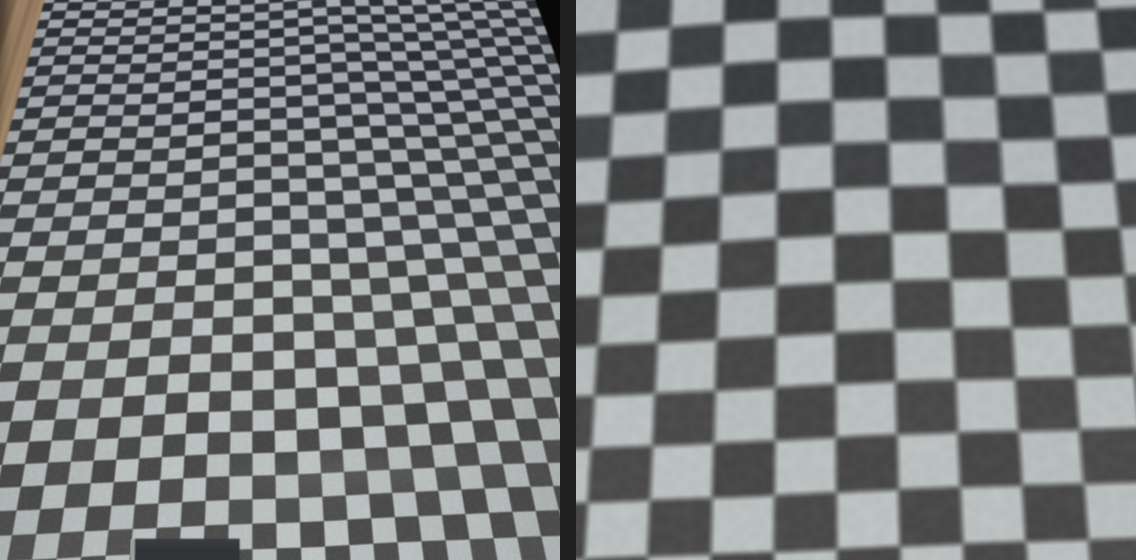
Left: the whole. Right: its middle third, enlarged.
This pattern is drawn by a WebGL 1 fragment shader. Its source:

```glsl
precision highp float;
// Checkered paper receding in perspective on a wooden table, with soft sheen and wear.

uniform vec2 u_resolution;

#define COLUMN_VANISH vec2(0.461, -1.391)
#define COLUMN_PITCH 0.0183
#define COLUMN_SHIFT 0.75
#define ROW_HORIZON 1.276
#define ROW_SCALE 109.73
#define ROW_SHIFT 66.64
#define ROW_TILT 0.045
#define PAPER_SIDES vec2(-15.7, 18.7)
#define EDGE_BLUR 0.0029
#define WAVE 0.0016
#define WEAR 0.035
#define PALE_INK vec3(0.735, 0.755, 0.755)

float hash(vec2 p) {
  return fract(sin(dot(p, vec2(41.3, 289.1))) * 4375.85);
}

// Distance to the nearest of a few jittered points, for paper mottling.
float cellular(vec2 p) {
  vec2 cell = floor(p);
  float nearest = 1.0;
  for (int j = -1; j <= 1; j++) {
    for (int i = -1; i <= 1; i++) {
      vec2 c = cell + vec2(float(i), float(j));
      vec2 point = c + vec2(hash(c), hash(c + 7.7));
      nearest = min(nearest, distance(p, point));
    }
  }
  return nearest;
}

// Gentle buckling of the sheet.
vec2 buckle(vec2 p) {
  float a = sin(p.x * 13.0 + p.y * 4.0) + 0.6 * sin(p.x * 24.0 - p.y * 9.0);
  return p + WAVE * vec2(0.3 * sin(p.y * 11.0), a * (1.0 - 0.6 * p.y));
}

// Grid coordinates: x counts columns, y counts rows.
vec2 paperGrid(vec2 p) {
  float tilted = p.y + ROW_TILT * (p.x - 0.47);
  float column = (p.x - COLUMN_VANISH.x) / (p.y - COLUMN_VANISH.y) / COLUMN_PITCH;
  float row = ROW_SHIFT - ROW_SCALE / (tilted + ROW_HORIZON);
  return vec2(column - COLUMN_SHIFT, row);
}

// Softened square wave: +1 in even cells, -1 in odd cells.
float stripe(float t, float blur) {
  float line = floor(t + 0.5);
  float parity = 1.0 - 2.0 * mod(line, 2.0);
  float d = clamp((t - line) / blur, -1.0, 1.0);
  return parity * d * (1.5 - 0.5 * d * d);
}

vec3 paper(vec2 p, vec2 grid) {
  float blur = EDGE_BLUR * (1.0 + 0.25 * (1.0 - p.y));
  float columnBlur = blur / ((p.y - COLUMN_VANISH.y) * COLUMN_PITCH);
  float depth = p.y + ROW_HORIZON;
  float rowBlur = blur * ROW_SCALE / (depth * depth);
  float pale = 0.5 - 0.5 * stripe(grid.x, columnBlur) * stripe(grid.y, rowBlur);
  pale = pow(pale, 1.2);

  // Light falls off toward the far end and the sides.
  float near = smoothstep(0.0, 0.65, p.y);
  vec3 dark = mix(vec3(0.175, 0.187, 0.21), vec3(0.292, 0.292, 0.29), near);
  vec3 light = PALE_INK * mix(vec3(0.88, 0.89, 0.91), vec3(1.0), near);
  light *= 1.0 - 0.3 * pow(abs(p.x - 0.48), 2.0);

  // Glossy smear across the near part.
  vec2 s = (p - vec2(0.6, 0.845 - 0.06 * (p.x - 0.6))) / vec2(0.2, 0.035);
  dark += 0.055 * exp(-dot(s, s)) + 0.02 * smoothstep(0.8, 1.0, p.y);

  // Print variation per square and fine mottling.
  float tone = WEAR * (hash(floor(grid)) - 0.5);
  float mottle = WEAR * (cellular(p * 130.0) - 0.45);
  return mix(dark, light, pale) + 0.7 * tone + 0.8 * mottle;
}

vec3 table(vec2 p) {
  float along = p.x + 0.3 * p.y;
  float grain = sin(along * 190.0 + sin(p.y * 17.0)) + 0.5 * sin(along * 430.0);
  vec3 wood = vec3(0.58, 0.48, 0.37) + 0.03 * grain;
  wood *= mix(0.5, 1.0, smoothstep(0.0, 0.035, p.x + 0.12 * p.y));
  return mix(wood, vec3(0.035, 0.032, 0.035), step(0.5, p.x));
}

float boxMask(vec2 p, vec2 low, vec2 high, float soft) {
  vec2 inside = smoothstep(low - soft, low + soft, p)
              * (1.0 - smoothstep(high - soft, high + soft, p));
  return inside.x * inside.y;
}

void main() {
  vec2 p = gl_FragCoord.xy / u_resolution;
  p.y = 1.0 - p.y;

  vec2 grid = paperGrid(buckle(p));
  vec2 sides = smoothstep(-0.12, 0.12, vec2(grid.x - PAPER_SIDES.x, PAPER_SIDES.y - grid.x));
  vec3 color = mix(table(p), paper(p, grid), sides.x * sides.y);

  // Dark block lying at the near edge, with a pale left rim.
  color = mix(color, vec3(0.62), boxMask(p, vec2(0.233, 0.963), vec2(0.242, 1.1), 0.002));
  vec3 block = vec3(0.19, 0.205, 0.215) + 0.03 * smoothstep(0.985, 0.965, p.y);
  color = mix(color, block, boxMask(p, vec2(0.241, 0.962), vec2(0.428, 1.1), 0.003));

  gl_FragColor = vec4(color, 1.0);
}
```
